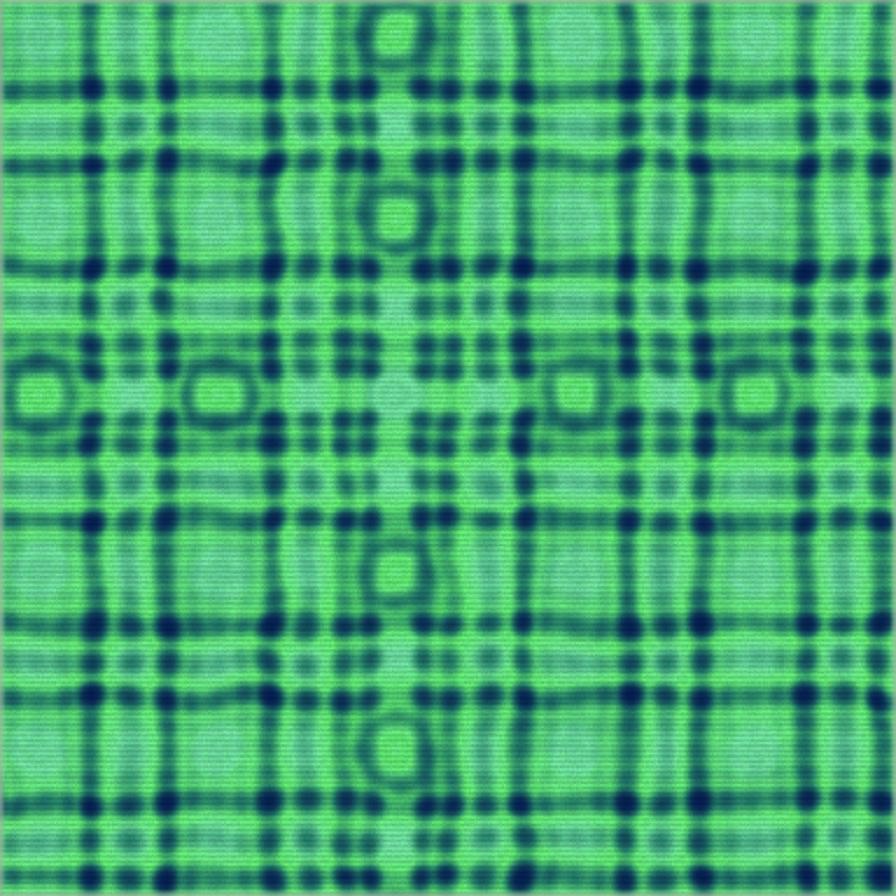
A three.js fragment shader for this pattern:

```glsl
// Green plasma lattice: five by five wide and narrow cells, navy knots, scanlines and grain.
varying vec2 vUv;

const float PERIOD = 0.199;
const vec2 MIDDLE = vec2(0.443, 0.560);
const float SCANLINES = 170.0;
const float GRAIN_CELLS = 384.0;

const vec3 NAVY = vec3(0.01, 0.09, 0.30);
const vec3 TEAL = vec3(0.13, 0.47, 0.39);
const vec3 GREEN = vec3(0.35, 0.88, 0.40);
const vec3 AQUA = vec3(0.41, 0.84, 0.60);
const vec3 RIM = vec3(0.62, 0.74, 0.64);

float hash(vec2 p) {
  vec3 q = fract(vec3(p.xyx) * 0.1031);
  q += dot(q, q.yzx + 33.33);
  return fract((q.x + q.y) * q.z);
}

float noise(vec2 p) {
  vec2 i = floor(p);
  vec2 f = fract(p);
  f = f * f * (3.0 - 2.0 * f);
  float low = mix(hash(i), hash(i + vec2(1.0, 0.0)), f.x);
  float high = mix(hash(i + vec2(0.0, 1.0)), hash(i + 1.0), f.x);
  return mix(low, high, f.y);
}

float bell(float x, float width) {
  return exp(-x * x / (2.0 * width * width));
}

// Dark bands along one axis; d is the distance from the wide cell's centre.
float bands(float d, float central) {
  float outer = mix(1.05, 0.76, central) * bell(d - 0.294, 0.046);
  float inner = mix(0.32, 0.72, central) * bell(d - 0.150, 0.042);
  float wide = mix(0.30, 0.14, central) * bell(d, 0.075);
  float narrow = 0.53 * bell(d - 0.5, 0.056);
  return outer + inner + wide + narrow;
}

// Navy to teal to the given light colour.
vec3 shade(float light, vec3 bright) {
  vec3 low = mix(NAVY, TEAL, clamp(light * 2.0, 0.0, 1.0));
  return mix(low, bright, clamp(light * 2.0 - 1.0, 0.0, 1.0));
}

void main() {
  // Slow drift makes the repeats uneven.
  vec2 drift = vec2(noise(vUv * 18.0 + 3.0), noise(vUv * 18.0 + 41.0)) - 0.5;
  vec2 grid = (vUv - MIDDLE) / PERIOD + drift * 0.055;
  vec2 cell = floor(grid + 0.5);
  vec2 local = grid - cell;
  vec2 d = abs(local);
  vec2 central = 1.0 - step(0.5, abs(cell));
  float axisCell = abs(central.x - central.y);

  // Knots and bars where bands cross, with broken rings on the central axes.
  float radius = length(local);
  vec2 heading = d / max(radius, 0.001);
  float broken = 1.0 - 2.0 * heading.x * heading.x * heading.y * heading.y;
  float dark = bands(d.x, central.x) * bands(d.y, central.y);
  dark += 0.22 * axisCell * broken * bell(radius - 0.175, 0.038);
  dark *= 0.75 + 0.5 * noise(vUv * 22.0 + 17.0);
  float light = exp(-3.0 * max(dark - 0.07, 0.0));

  // Aqua cell centres with faint concentric ripples.
  vec2 wide = vec2(bell(d.x, 0.15), bell(d.y, 0.15));
  vec2 narrow = vec2(bell(d.x - 0.5, 0.085), bell(d.y - 0.5, 0.085));
  vec2 lobes = wide + narrow;
  float aqua = lobes.x * lobes.y - 0.75 * axisCell * wide.x * wide.y;
  float ripple = cos(radius * 50.0) * wide.x * wide.y;
  aqua = clamp(aqua * 1.15 + 0.2 * ripple, 0.0, 1.0);
  light -= 0.04 * max(-ripple, 0.0);
  vec3 color = shade(light, mix(GREEN, AQUA, aqua));

  // Scanlines and grain.
  float scan = cos(vUv.y * SCANLINES * 6.2832);
  float grain = hash(floor(vUv * GRAIN_CELLS)) - 0.5;
  color *= 1.0 + 0.07 * scan + 0.08 * grain;

  // Pale worn rim.
  vec2 border = min(vUv, 1.0 - vUv);
  float rim = 1.0 - smoothstep(0.0, 0.008, min(border.x, border.y));
  color = mix(color, RIM, 0.7 * rim);

  gl_FragColor = vec4(clamp(color, 0.0, 1.0), 1.0);
}
```
